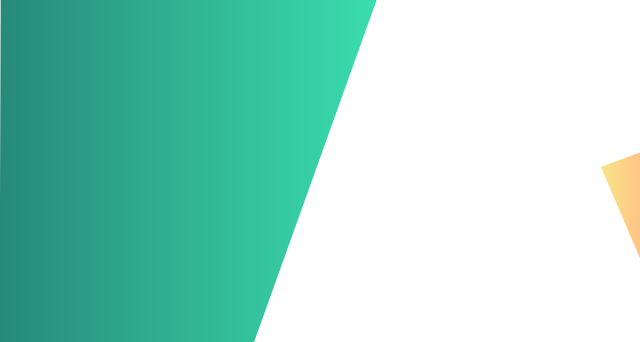
Write a Shadertoy shader that draws this background.

```glsl
// A slanted green panel on white, with a small amber wedge at the right side.
// Each shape is an intersection of smoothed half planes, filled with a
// horizontal gradient; all positions are fractions of the canvas.

#define PANEL_TOP vec2(0.5885, 1.0)
#define PANEL_BOTTOM vec2(0.3970, 0.0)
#define WEDGE_TIP vec2(0.9388, 0.5120)
#define WEDGE_UPPER vec2(1.0, 0.5540)
#define WEDGE_LOWER vec2(1.0, 0.2450)
#define GREEN_DARK vec3(0.153, 0.540, 0.475)
#define GREEN_LIGHT vec3(0.227, 0.868, 0.685)
#define AMBER_PALE vec3(0.975, 0.900, 0.525)
#define AMBER_DEEP vec3(0.995, 0.770, 0.525)

// Coverage of the region to the left of the directed line from a to b
float leftOf(vec2 uv, vec2 a, vec2 b) {
    vec2 along = normalize((b - a) * iResolution.xy);
    vec2 offset = (uv - a) * iResolution.xy;
    return clamp(along.x * offset.y - along.y * offset.x + 0.5, 0.0, 1.0);
}

void mainImage(out vec4 fragColor, in vec2 fragCoord) {
    vec2 uv = fragCoord / iResolution.xy;
    vec3 color = vec3(1.0);

    // Green panel, with a left side that leans in very slightly at the top
    float panel = leftOf(uv, PANEL_BOTTOM, PANEL_TOP)
                * leftOf(uv, vec2(0.0011, 1.0), vec2(-0.0008, 0.0));
    vec3 green = mix(GREEN_DARK, GREEN_LIGHT, clamp(uv.x / PANEL_TOP.x, 0.0, 1.0));
    color = mix(color, green, panel);

    // Amber wedge, running off the right side
    float wedge = leftOf(uv, WEDGE_UPPER, WEDGE_TIP)
                * leftOf(uv, WEDGE_TIP, WEDGE_LOWER);
    float wedgeBlend = clamp((uv.x - WEDGE_TIP.x) / (1.0 - WEDGE_TIP.x), 0.0, 1.0);
    color = mix(color, mix(AMBER_PALE, AMBER_DEEP, wedgeBlend), wedge);

    fragColor = vec4(color, 1.0);
}
```
